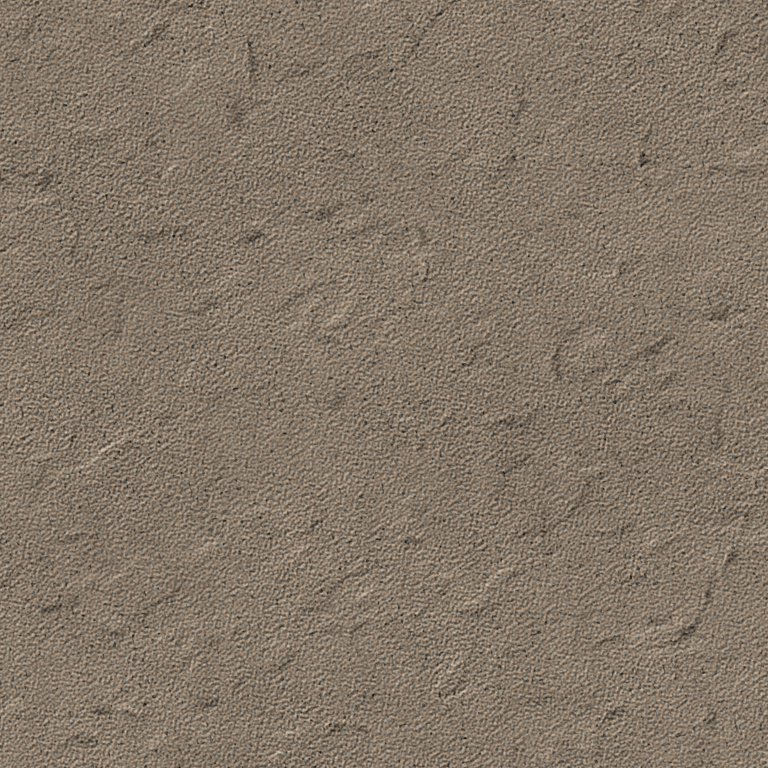
Write a WebGL 2 fragment shader that draws this texture.

```glsl
#version 300 es
precision highp float;
precision highp int;
// Rough sandy plaster: embossed gradient noise makes the grain, terraced
// noise makes faint ledges, and short bent strokes scattered over a jittered
// grid make the chipped scars. All lengths are fractions of the canvas.

uniform vec2 u_resolution;
out vec4 fragColor;

const vec3  WARM_TINT = vec3(1.165, 1.000, 0.835);  // ochre grains
const vec3  COOL_TINT = vec3(1.065, 1.012, 0.923);  // grey grains
const float BASE_LIGHT = 0.470;
const vec2  LIGHT_DIR = vec2(-0.55, 0.83);

const float GRAIN_FREQ = 225.0;
const float GRAIN_RELIEF = 0.26;
const float DUST_FREQ = 335.0;
const float DUST_CONTRAST = 0.17;
const float PIT_FREQ = 165.0;
const float PIT_DEPTH = 0.17;

const float LEDGE_FREQ = 8.0;
const float LEDGE_SLANT = 0.42;
const float LEDGE_RELIEF = 0.10;

const float SCAR_CELLS = 8.0;
const float SCAR_CHANCE = 0.80;
const float SCAR_WIDTH = 0.0052;
const float SCAR_SHADOW = 0.15;
const float SCAR_RIM = 0.09;

// Two random values in 0..1 for an integer cell.
vec2 hash2(vec2 cell) {
    const uint MUL = 1664525u;
    uvec2 v = uvec2(ivec2(cell) + 4096) * MUL + 1013904223u;
    for (int i = 0; i < 2; i++) {
        v.x += v.y * MUL;
        v.y += v.x * MUL;
        v ^= v >> 16u;
    }
    return vec2(v & 0xffffu) / 65535.0;
}

vec2 gradientAt(vec2 cell) {
    float a = 6.2832 * hash2(cell).x;
    return vec2(cos(a), sin(a));
}

// Gradient noise, roughly -0.7..0.7.
float noise(vec2 p) {
    vec2 i = floor(p), f = p - i;
    vec2 u = f * f * f * (f * (f * 6.0 - 15.0) + 10.0);
    const vec2 e = vec2(1.0, 0.0);
    float a = dot(gradientAt(i), f);
    float b = dot(gradientAt(i + e.xy), f - e.xy);
    float c = dot(gradientAt(i + e.yx), f - e.yx);
    float d = dot(gradientAt(i + e.xx), f - e.xx);
    return mix(mix(a, b, u.x), mix(c, d, u.x), u.y);
}

mat2 rotation(float a) {
    return mat2(cos(a), -sin(a), sin(a), cos(a));
}

// Terraced height, stretched along a rising slant.
float ledgeHeight(vec2 p) {
    vec2 q = rotation(LEDGE_SLANT) * p * vec2(1.0) * LEDGE_FREQ;
    q.x *= 0.6;
    float h = noise(q) + 0.5 * noise(q * 2.3 + 17.0) + 0.32 * noise(q * 5.6 + 41.0);
    return smoothstep(0.02, 0.14, h) + 0.5 * h;
}

// Signed light change from chipped scars: dark groove, pale rim.
float scars(vec2 p) {
    vec2 warp = vec2(noise(p * 24.0), noise(p * 24.0 + 53.0)) * 0.017
              + vec2(noise(p * 75.0 + 9.0), noise(p * 75.0 + 31.0)) * 0.007;
    vec2 q = p + warp;
    vec2 home = floor(q * SCAR_CELLS);
    float ragged = smoothstep(-0.28, 0.15, noise(p * 38.0 + 7.0));
    float width = SCAR_WIDTH * (1.0 + 0.9 * noise(p * 30.0 + 71.0));
    float shade = 0.0;
    for (int j = -1; j <= 1; j++)
    for (int i = -1; i <= 1; i++) {
        vec2 cell = home + vec2(i, j);
        vec2 place = hash2(cell), form = hash2(cell + 131.0), kind = hash2(cell + 277.0);
        float angle = kind.x < 0.24 ? mix(1.2, 1.65, form.x) : mix(-0.1, 0.85, form.x);
        float halfLength = mix(0.22, 0.58, form.y) / SCAR_CELLS;
        vec2 s = rotation(angle) * (q - (cell + 0.2 + 0.6 * place) / SCAR_CELLS);
        s.y += (place.x - 0.5) * 14.0 * s.x * s.x;
        float side = place.y < 0.75 ? 1.0 : -1.0;
        float y = s.y * side / width;
        float fade = 1.0 - smoothstep(0.45, 1.0, abs(s.x) / halfLength);
        float groove = exp(-(y + 0.6) * (y + 0.6));
        float rim = exp(-2.5 * (y - 1.0) * (y - 1.0));
        float strength = step(kind.y, SCAR_CHANCE) * mix(0.45, 1.0, fract(kind.y * 7.0));
        shade += fade * strength * (SCAR_RIM * rim - SCAR_SHADOW * groove);
    }
    return clamp(shade * ragged, -0.2, 0.12);
}

void main() {
    vec2 p = gl_FragCoord.xy / min(u_resolution.x, u_resolution.y);

    // Fine grain, lit from the upper left
    vec2 g = rotation(0.6) * p * GRAIN_FREQ;
    vec2 toLight = rotation(0.6) * LIGHT_DIR * 0.5;
    float grain = GRAIN_RELIEF * (noise(g) - noise(g + toLight));
    grain += DUST_CONTRAST * noise(rotation(1.1) * p * DUST_FREQ + 23.0);
    grain *= 1.0 + 0.3 * noise(p * 6.0 + 3.0);

    // Scattered dark pits, denser in rough patches
    float rough = 0.12 * noise(p * 9.0 + 61.0);
    float pit = smoothstep(0.30, 0.52, noise(rotation(0.25) * p * PIT_FREQ) + rough);

    // Ledges, scars and broad unevenness
    float ledge = ledgeHeight(p) - ledgeHeight(p + LIGHT_DIR * 0.005);
    ledge *= LEDGE_RELIEF * smoothstep(-0.25, 0.3, noise(p * 11.0 + 87.0));
    float broad = 0.025 * noise(p * 3.5 + 13.0) + 0.035 * noise(p * 28.0 + 37.0);

    float light = BASE_LIGHT + grain + ledge + scars(p) + broad - PIT_DEPTH * pit;
    light = clamp(light, 0.10, 0.74);

    // Mineral tint per grain; pits and bright faces turn greyer
    float warmth = 0.58 + 1.1 * noise(rotation(0.9) * p * 190.0 + 47.0);
    warmth -= 0.5 * pit + 1.3 * max(light - 0.50, 0.0);
    vec3 tint = mix(COOL_TINT, WARM_TINT, clamp(warmth, -0.3, 1.25));
    fragColor = vec4(light * tint, 1.0);
}
```
